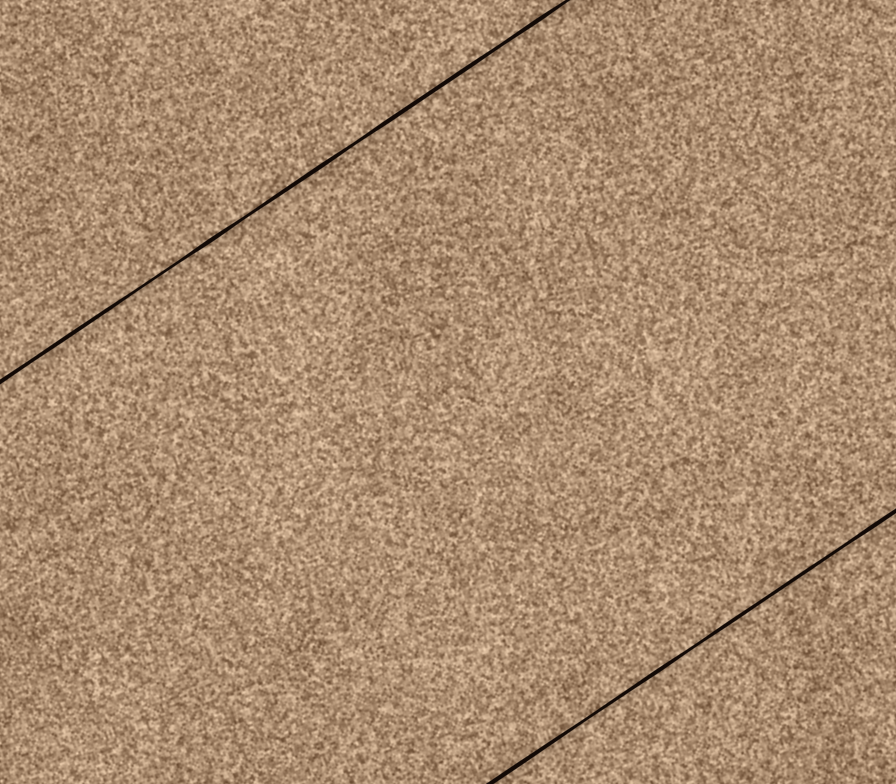
Give the GLSL for this texture, as a WebGL 2 fragment shader.

```glsl
#version 300 es
precision highp float;
// Sandy, grainy boards separated by thin dark diagonal joints.

uniform vec2 u_resolution;
out vec4 fragColor;

// Lengths are fractions of the canvas height.
const vec3 SAND = vec3(0.672, 0.552, 0.438);
const vec3 JOINT = vec3(0.07, 0.035, 0.02);
const float JOINT_ANGLE = 0.592;
const float JOINT_SPACING = 0.774;
const float JOINT_OFFSET = 0.4255;
const float JOINT_HALF_WIDTH = 0.0022;
const float JOINT_WEAR = 0.0012;
const float SHADE_WIDTH = 0.006;
const float SHADE_STRENGTH = 0.16;
const float GRAIN_COARSE = 235.0;
const float GRAIN_FINE = 330.0;
const float GRAIN_CONTRAST = 0.27;
const float MOTTLE_SCALE = 14.0;
const float MOTTLE_CONTRAST = 0.035;
const float EDGE_DARKENING = 0.045;

float hash(vec2 cell) {
    uvec2 q = uvec2(ivec2(cell)) * uvec2(1597u, 3812u);
    uint h = (q.x ^ (q.y + 7919u)) * 73856u + q.y * 1013u;
    h = (h ^ (h >> 15)) * 668265u;
    h = (h ^ (h >> 13)) * 374761u;
    h ^= h >> 16;
    return float(h & 65535u) / 65535.0;
}

float valueNoise(vec2 p) {
    vec2 cell = floor(p);
    vec2 f = fract(p);
    f = f * f * (3.0 - 2.0 * f);
    float low = mix(hash(cell), hash(cell + vec2(1, 0)), f.x);
    float high = mix(hash(cell + vec2(0, 1)), hash(cell + vec2(1, 1)), f.x);
    return mix(low, high, f.y);
}

mat2 rotation(float angle) {
    float c = cos(angle), s = sin(angle);
    return mat2(c, s, -s, c);
}

// Two turned layers hide the noise lattice.
float grain(vec2 p) {
    float coarse = valueNoise(rotation(0.5) * p * GRAIN_COARSE + 500.0);
    float fine = valueNoise(rotation(-0.35) * p * GRAIN_FINE + 900.0);
    return coarse + fine - 1.0;
}

float mottle(vec2 p) {
    float broad = valueNoise(p * MOTTLE_SCALE * 0.4 + 40.0);
    float patchy = valueNoise(rotation(0.8) * p * MOTTLE_SCALE + 70.0);
    return broad + patchy - 1.0;
}

void main() {
    float pixel = 1.0 / u_resolution.y;
    vec2 p = gl_FragCoord.xy * pixel;
    vec2 centred = gl_FragCoord.xy / u_resolution - 0.5;

    // Sand surface
    float tone = GRAIN_CONTRAST * grain(p) + MOTTLE_CONTRAST * mottle(p);
    tone += EDGE_DARKENING * (0.17 - dot(centred, centred));
    vec3 color = SAND + tone * vec3(1.0, 1.0, 0.95);

    // Signed distance to the nearest joint
    vec2 along = vec2(cos(JOINT_ANGLE), sin(JOINT_ANGLE));
    float across = dot(p, vec2(-along.y, along.x)) - JOINT_OFFSET;
    float row = floor(across / JOINT_SPACING + 0.5);
    float side = across - row * JOINT_SPACING;

    // Soft shade beside the joint, then its worn dark core
    float shade = exp(-abs(side) / SHADE_WIDTH);
    color *= 1.0 - SHADE_STRENGTH * shade * (side < 0.0 ? 1.0 : 0.5);
    float wear = valueNoise(vec2(dot(p, along) * 18.0 + 30.0, row + 20.0)) - 0.5;
    float halfWidth = JOINT_HALF_WIDTH + JOINT_WEAR * wear;
    float core = 1.0 - smoothstep(-0.75 * pixel, 0.75 * pixel, abs(side) - halfWidth);
    color = mix(color, JOINT, core);

    fragColor = vec4(clamp(color, 0.0, 1.0), 1.0);
}
```
